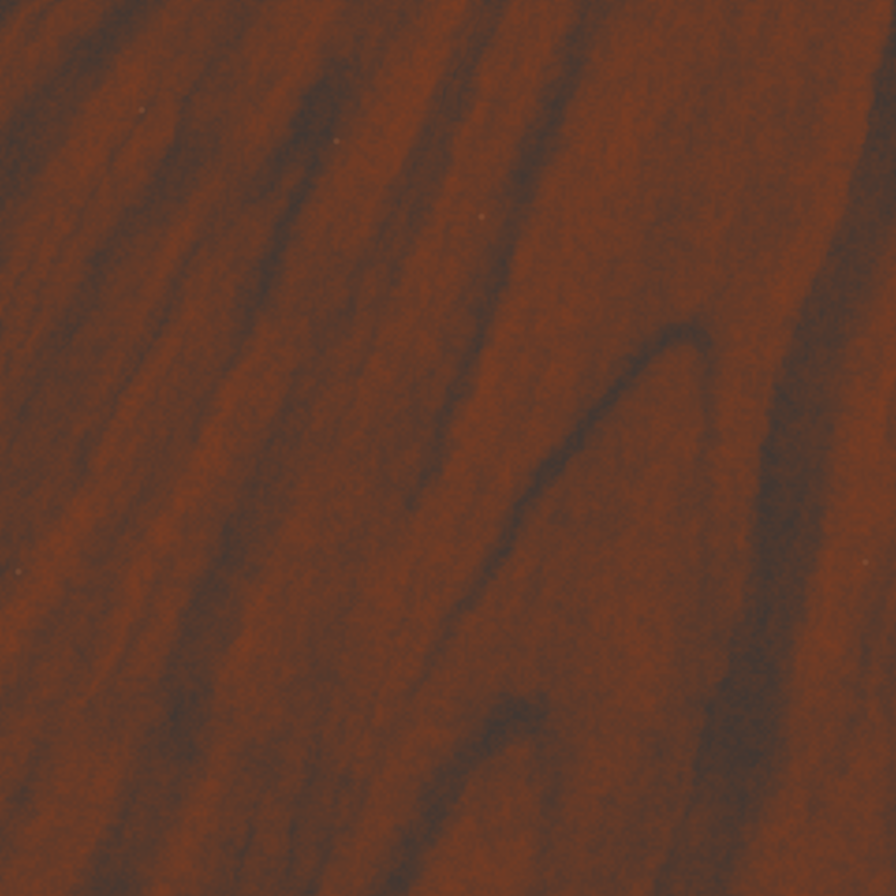
Write a WebGL 1 fragment shader that draws this texture.

```glsl
precision highp float;
// Dark red rosewood: slanted grain that steepens to the right, with smoky bands,
// ragged veins and two cathedral arches. A skewed "across the grain" coordinate
// drives stretched value noise; fine mottling and a few pale specks finish it.
uniform vec2 u_resolution;

float hash(vec2 p) {
  return fract(sin(dot(p, vec2(127.1, 311.7))) * 43758.5453);
}

float noise(vec2 p) {
  vec2 i = floor(p), f = fract(p);
  f = f * f * (3.0 - 2.0 * f);
  return mix(mix(hash(i), hash(i + vec2(1.0, 0.0)), f.x),
             mix(hash(i + vec2(0.0, 1.0)), hash(i + vec2(1.0, 1.0)), f.x), f.y);
}

float fbm(vec2 p) {
  float sum = 0.0, gain = 0.53;
  for (int i = 0; i < 4; i++) {
    sum += gain * noise(p);
    p = p * 2.03 + vec2(17.3, 9.1);
    gain *= 0.5;
  }
  return sum;
}

// Dark line along a noise contour, broken up along its length
float vein(vec2 p) {
  float ridge = 1.0 - abs(2.0 * noise(p) - 1.0);
  return smoothstep(0.62, 0.97, ridge) * smoothstep(0.3, 0.65, noise(p * vec2(0.8, 2.1) + 41.0));
}

// Two nested arches: narrow on the right, long and leaning on the left
float arches(float across, float y) {
  float dark = 0.0;
  for (int i = 0; i < 2; i++) {
    float k = float(i);
    float side = across - 0.6 + 0.08 * k;
    float bend = side > 0.0 ? 28.0 : 9.0 + 12.0 * k;
    float height = y + bend * side * side - 0.63 + 0.43 * k;
    float d = height / length(vec2(1.0, 2.0 * bend * side));
    float fade = side > 0.0 ? exp(-side * 11.0) : 1.0 - 0.6 * smoothstep(0.14, 0.22, -side);
    float width = 0.015 + 0.01 * k;
    dark += fade * (0.8 * exp(-d * d / (width * width)) + 0.25 * exp(-abs(d) / 0.03));
  }
  return dark;
}

// Sparse soft dots, one possible per cell
float specks(vec2 p) {
  vec2 cell = floor(p * 10.0);
  vec2 center = 0.2 + 0.6 * vec2(hash(cell + 3.7), hash(cell + 8.2));
  float d = length(fract(p * 10.0) - center) / 10.0;
  return step(0.94, hash(cell + 21.4)) * (1.0 - smoothstep(0.001, 0.0055, d));
}

void main() {
  vec2 p = gl_FragCoord.xy / u_resolution;
  float y = p.y;

  // Coordinate across the grain, warped from broad bends down to ragged edges
  float u = (p.x - 0.47 * y) / (1.0 - 0.3 * y);
  u += 0.035 * (noise(vec2(u * 4.0, y * 3.5) + 5.0) - 0.5);
  u += 0.016 * (noise(vec2(u * 14.0, y * 11.0) + 2.0) - 0.5);
  u += 0.011 * (noise(p * 48.0 + 70.0) - 0.5) + 0.007 * (noise(p * 110.0 + 35.0) - 0.5);

  // Layers of the grain
  float streaks = fbm(vec2(u * 17.0, y * 2.2) + 11.0) - 0.5;
  float fibers = fbm(vec2(u * 50.0, y * 7.0) + 30.0) - 0.5;
  float heart = smoothstep(0.32, 0.42, u) * (1.0 - smoothstep(0.66, 0.75, u));
  float wave = 0.5 + 0.5 * cos(33.0 * (u + 0.09) + 3.0 * (noise(vec2(u * 5.0, y * 2.5)) - 0.5));
  float bands = smoothstep(0.3, 0.85, wave) * (1.0 - smoothstep(0.3, 0.36, u));
  bands *= mix(0.25, 1.0, noise(vec2(u * 9.0, y * 3.2) + 60.0));
  float rightBand = smoothstep(0.735, 0.75, u) * (1.0 - smoothstep(0.8, 0.85, u));
  float veins = vein(vec2(u * 13.0, y * 2.0) + 7.0) + 0.8 * vein(vec2(u * 22.0, y * 3.2) + 23.0);

  // Total darkness
  float tone = 0.26 + 0.5 * streaks * (1.0 - 0.4 * heart) + 0.3 * fibers;
  tone += 0.37 * bands + 0.4 * rightBand;
  tone += 0.25 * veins * (1.0 - 0.85 * heart) + 0.03 * heart;
  tone += 0.55 * arches(u, y);

  // Ease very dark overlaps, then add the fine mottling of the surface
  tone -= 0.4 * max(tone - 0.8, 0.0);
  tone += 0.26 * (noise(p * 240.0) - 0.5) + 0.2 * (noise(p * 120.0 + 9.0) - 0.5);
  tone += 0.12 * (noise(p * 55.0 + 15.0) - 0.5);
  tone = clamp(tone, 0.0, 1.0);

  vec3 redWood = vec3(0.47, 0.235, 0.138);
  vec3 darkWood = vec3(0.26, 0.215, 0.192);
  vec3 color = mix(redWood, darkWood, tone);
  color = mix(color, vec3(0.56, 0.34, 0.22), 0.5 * specks(p));
  gl_FragColor = vec4(color, 1.0);
}
```
